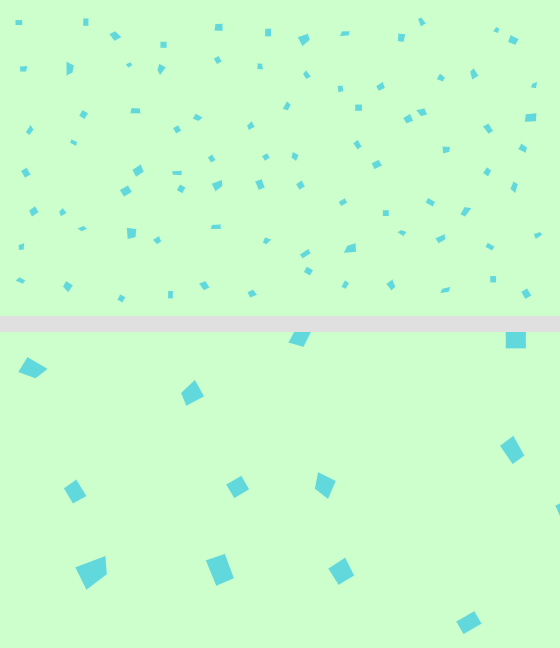
Top, the full canvas; bottom, a detail of the centre.
Write a WebGL 1 fragment shader that draws this pattern.

```glsl
precision highp float;

uniform vec2 u_resolution;

// Lengths are fractions of the canvas height
const vec3 MINT = vec3(0.80, 1.00, 0.80);
const vec3 TURQUOISE = vec3(0.376, 0.847, 0.863);
const float ROWS = 7.0;
const float MARGIN = 0.035;              // empty border
const float SCATTER = 0.74;              // share of a cell open to a chip
const vec2 CHIP_HALF = vec2(0.0108, 0.0090);
const float SIZE_SPREAD = 0.22;
const float LARGE_SHARE = 0.09;
const float LARGE_SCALE = 1.35;
const float SKEW = 0.42;                 // greatest corner shift
const float TURN_STEP = 0.5235988;       // 30 degrees
const float SEED = 17.0;

vec2 hash2(vec2 p, float salt) {
  vec3 q = fract(vec3(p.xyx + salt * 7.31 + SEED) * vec3(0.1031, 0.1030, 0.0973));
  q += dot(q, q.yzx + 33.33);
  return fract((q.xx + q.yz) * q.zy);
}

// Corner of a unit box at a diagonal angle, shifted at random
vec2 chipCorner(float index, vec2 cell, float skew) {
  float k = mod(index, 4.0);
  float angle = (k + 0.5) * 1.5707963;
  vec2 box = sign(vec2(cos(angle), sin(angle)));
  return box + skew * (2.0 * hash2(cell, 10.0 + k) - 1.0);
}

// Signed distance to the edges of one irregular four-sided chip
float chipDistance(vec2 p, vec2 cell) {
  vec2 shape = hash2(cell, 2.0);
  vec2 kind = hash2(cell, 3.0);
  float turn = floor(kind.x * 6.0) * TURN_STEP;
  float c = cos(turn);
  float s = sin(turn);
  p = mat2(c, -s, s, c) * p;

  float scale = mix(1.0, LARGE_SCALE, step(kind.y, LARGE_SHARE));
  vec2 halfSize = CHIP_HALF * scale * (1.0 + SIZE_SPREAD * (2.0 * shape - 1.0));
  float skew = SKEW * smoothstep(0.1, 0.5, hash2(cell, 4.0).x);

  float d = -1.0;
  vec2 a = chipCorner(0.0, cell, skew) * halfSize;
  for (int i = 1; i <= 4; i++) {
    vec2 b = chipCorner(float(i), cell, skew) * halfSize;
    vec2 edge = normalize(b - a);
    d = max(d, dot(p - a, vec2(edge.y, -edge.x)));
    a = b;
  }
  return d;
}

void main() {
  float pixel = 1.0 / u_resolution.y;
  vec2 p = gl_FragCoord.xy * pixel;
  vec2 area = vec2(u_resolution.x * pixel, 1.0) - 2.0 * MARGIN;
  vec2 count = vec2(floor(ROWS * u_resolution.x * pixel), ROWS);
  vec2 cellSize = area / count;
  vec2 home = floor((p - MARGIN) / cellSize);

  // Nearest chip among the surrounding cells
  float d = 1.0;
  for (int y = -1; y <= 1; y++) {
    for (int x = -1; x <= 1; x++) {
      vec2 cell = home + vec2(float(x), float(y));
      vec2 inside = step(vec2(0.0), cell) * step(cell, count - 1.0);
      vec2 offset = 0.5 + SCATTER * (hash2(cell, 1.0) - 0.5);
      vec2 center = MARGIN + (cell + offset) * cellSize;
      float chip = chipDistance(p - center, cell);
      d = min(d, mix(1.0, chip, inside.x * inside.y));
    }
  }

  float coverage = clamp(0.5 - d / pixel, 0.0, 1.0);
  gl_FragColor = vec4(mix(MINT, TURQUOISE, coverage), 1.0);
}
```
